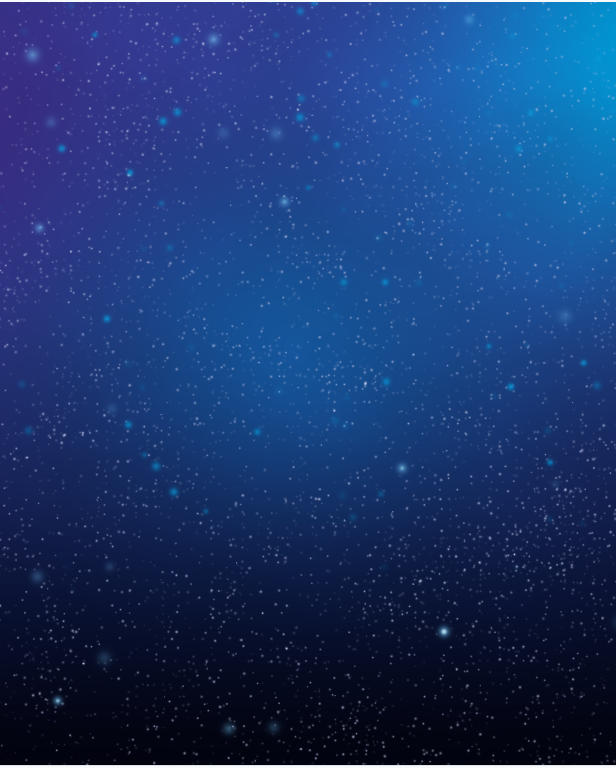
Reproduce this background procedurally as a WebGL 1 fragment shader.

```glsl
precision highp float;

uniform vec2 u_resolution;

float hash(vec2 p) {
  vec3 q = fract(vec3(p.xyx) * 0.1031);
  q += dot(q, q.yzx + 33.33);
  return fract((q.x + q.y) * q.z);
}

vec2 gradient(vec2 cell) {
  float angle = 6.2832 * hash(cell + 17.0);
  return vec2(cos(angle), sin(angle));
}

float gradientNoise(vec2 p) {
  vec2 i = floor(p), f = fract(p);
  vec2 w = f * f * f * (f * (f * 6.0 - 15.0) + 10.0);
  float a = dot(gradient(i), f);
  float b = dot(gradient(i + vec2(1.0, 0.0)), f - vec2(1.0, 0.0));
  float c = dot(gradient(i + vec2(0.0, 1.0)), f - vec2(0.0, 1.0));
  float d = dot(gradient(i + 1.0), f - 1.0);
  return mix(mix(a, b, w.x), mix(c, d, w.x), w.y);
}

float fbm(vec2 p) {
  float sum = 0.0, amplitude = 0.5;
  for (int i = 0; i < 4; i++) {
    sum += amplitude * gradientNoise(p);
    p = p * 2.03 + 7.1;
    amplitude *= 0.5;
  }
  return sum;
}

// Soft elliptical glow, 1 at its centre
float glow(vec2 uv, vec2 centre, vec2 size) {
  vec2 d = (uv - centre) / size;
  return exp(-dot(d, d));
}

// One jittered star per occupied grid cell, faint ones being the most common
float starLayer(vec2 p, float cells, float chance, float radius, float seed) {
  vec2 cell = floor(p * cells);
  vec2 key = cell + seed;
  vec2 jitter = vec2(hash(key + 31.7), hash(key + 73.3));
  vec2 centre = (cell + 0.2 + 0.6 * jitter) / cells;
  float size = max(radius * mix(0.65, 1.1, hash(key + 11.9)), 0.6 / u_resolution.y);
  float rank = hash(key + 53.1);
  vec2 d = (p - centre) / size;
  return step(hash(key), chance) * mix(0.15, 1.0, rank * rank) * exp(-dot(d, d));
}

vec3 sky(vec2 uv, vec2 p) {
  // Vertical ramp from near black to indigo
  vec3 colour = mix(vec3(0.008, 0.012, 0.06), vec3(0.03, 0.06, 0.18), smoothstep(0.0, 0.24, uv.y));
  colour = mix(colour, vec3(0.09, 0.14, 0.35), smoothstep(0.16, 0.44, uv.y));
  colour = mix(colour, vec3(0.14, 0.21, 0.48), smoothstep(0.38, 0.66, uv.y));
  colour = mix(colour, vec3(0.19, 0.24, 0.58), smoothstep(0.6, 1.0, uv.y));

  // Violet left side, blue centre and cyan corner
  colour = mix(colour, vec3(0.23, 0.16, 0.50), 0.85 * glow(uv, vec2(-0.05, 0.84), vec2(0.27, 0.3)));
  colour = mix(colour, vec3(0.07, 0.33, 0.59), 0.9 * glow(uv, vec2(0.49, 0.56), vec2(0.33, 0.21)));
  colour = mix(colour, vec3(0.12, 0.35, 0.65), 0.75 * glow(uv, vec2(0.78, 0.85), vec2(0.24, 0.25)));
  colour = mix(colour, vec3(0.0, 0.59, 0.83), glow(uv, vec2(1.04, 0.95), vec2(0.24, 0.25)));

  // Faint cloud mottling
  return colour * (1.0 + 0.14 * fbm(p * 4.0 + 2.0));
}

void main() {
  vec2 uv = gl_FragCoord.xy / u_resolution;
  vec2 p = gl_FragCoord.xy / u_resolution.y;
  vec3 colour = sky(uv, p);

  // Fine dust, denser in clumps and along a diagonal at lower right
  float band = glow(vec2(uv.y - 0.55 * uv.x + 0.15, 0.0), vec2(0.0), vec2(0.08, 1.0));
  band *= smoothstep(0.5, 0.8, uv.x);
  float clumps = smoothstep(-0.15, 0.4, fbm(p * 9.0 + 9.0));
  float density = 0.12 + 0.3 * clumps + 0.18 * band;
  float dust = 0.0;
  for (int i = 0; i < 4; i++) {
    float layer = float(i);
    dust += starLayer(p + 0.37 * layer, 68.0 + 13.0 * layer, density, 0.0016, 20.0 * layer + 5.0);
  }
  colour = mix(colour, vec3(0.74, 0.76, 0.90), min(0.68 * dust, 1.0));

  // Blurred cyan stars, fading out towards the bottom
  float cyan = 0.0;
  for (int i = 0; i < 2; i++) {
    float layer = float(i);
    cyan += starLayer(p + 0.21 * layer, 17.0 + 5.0 * layer, 0.2, 0.005, 90.0 + 30.0 * layer);
  }
  cyan *= smoothstep(0.2, 0.4, uv.y);
  colour = mix(colour, vec3(0.03, 0.62, 0.86), min(0.8 * cyan, 1.0));

  // Larger soft pale stars, brightest low down
  float pale = starLayer(p, 9.0, 0.23, 0.008, 160.0) * mix(1.0, 0.75, uv.y);
  colour = mix(colour, vec3(0.42, 0.74, 0.93), pale);
  colour = mix(colour, vec3(0.88, 0.97, 1.0), smoothstep(0.4, 0.95, pale));

  // Pale strips along the top and bottom edges
  float pixel = 1.0 / u_resolution.y;
  float strip = 1.0 - smoothstep(0.003, 0.003 + pixel, uv.y);
  strip += smoothstep(0.998 - pixel, 0.998, uv.y);
  colour = mix(colour, vec3(0.97, 0.98, 0.99), min(strip, 1.0));

  gl_FragColor = vec4(colour, 1.0);
}
```
